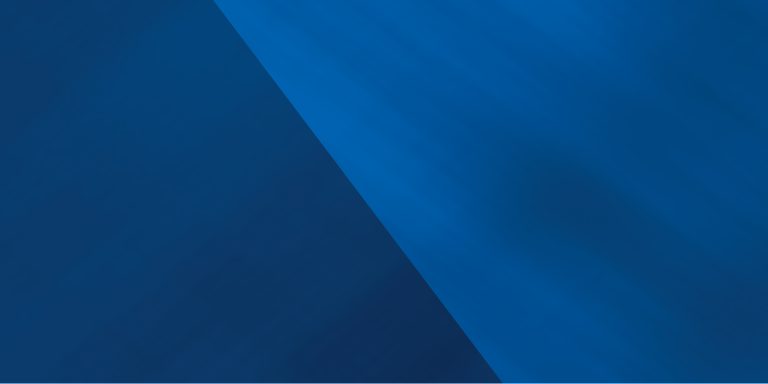
Give the GLSL for this background, as a Shadertoy shader.

```glsl
#define EDGE_TOP vec2(0.555, 1.0)
#define EDGE_NORMAL vec2(0.798, 0.603)
#define FALLING vec2(0.81, -0.586)
#define RISING vec2(0.77, 0.638)
#define STREAK_RIGHT 0.085
#define STREAK_LEFT 0.050
#define WEAVE 0.025
#define NAVY vec3(0.050, 0.165, 0.320)
#define DEEP vec3(0.040, 0.230, 0.420)
#define MIDDLE vec3(0.005, 0.272, 0.490)
#define ROYAL vec3(0.000, 0.312, 0.580)
#define AZURE vec3(0.000, 0.385, 0.690)

// Coordinates along and across a unit direction
vec2 alignTo(vec2 p, vec2 dir) {
    return vec2(dot(p, dir), dot(p, vec2(-dir.y, dir.x)));
}

// Soft elliptical spot, with its long axis along dir
float spot(vec2 p, vec2 center, vec2 dir, vec2 radius) {
    vec2 q = alignTo(p - center, dir) / radius;
    return exp(-dot(q, q));
}

// Layered sines, stretched along dir like brushed paint
float streaks(vec2 p, vec2 dir) {
    vec2 q = alignTo(p, dir);
    float sum = 0.0, amplitude = 0.4, frequency = 19.0;
    for (int i = 0; i < 6; i++) {
        float phase = 1.7 * float(i);
        float bend = 0.7 * sin(q.x * (2.3 + phase) + phase);
        float fade = 0.5 + 0.5 * sin(q.x * (3.1 + phase) + phase * 2.0);
        sum += amplitude * fade * sin(q.y * frequency + bend + phase);
        frequency *= 1.67;
        amplitude *= 0.75;
    }
    return sum;
}

// Five-stop blue ramp, tone 0 to 1
vec3 blueRamp(float tone) {
    float t = clamp(tone, 0.0, 1.0) * 4.0;
    vec3 color = mix(NAVY, DEEP, clamp(t, 0.0, 1.0));
    color = mix(color, MIDDLE, clamp(t - 1.0, 0.0, 1.0));
    color = mix(color, ROYAL, clamp(t - 2.0, 0.0, 1.0));
    return mix(color, AZURE, clamp(t - 3.0, 0.0, 1.0));
}

// Dark panel: teal glow at the top, navy toward the lower tip
float leftTone(vec2 p) {
    float tone = 0.26;
    tone += 0.22 * spot(p, vec2(0.58, 0.88), RISING, vec2(0.42, 0.26));
    tone -= 0.22 * spot(p, vec2(1.10, 0.08), RISING, vec2(0.50, 0.26));
    tone -= 0.08 * spot(p, vec2(0.55, 0.16), RISING, vec2(0.50, 0.12));
    return tone + STREAK_LEFT * streaks(p, RISING)
        + WEAVE * streaks(p, FALLING);
}

// Bright panel: light along the seam, shadows toward the right
float rightTone(vec2 p, float seam) {
    float tone = 0.95 - 0.28 * seam - 0.20 * (1.0 - p.y);
    tone += 0.10 * spot(p, vec2(0.88, 0.66), FALLING, vec2(0.35, 0.22));
    tone += 0.15 * spot(p, vec2(1.38, 1.02), FALLING, vec2(0.40, 0.16));
    tone -= 0.28 * spot(p, vec2(1.54, 0.43), FALLING, vec2(0.32, 0.13));
    tone -= 0.12 * spot(p, vec2(1.34, 0.40), RISING, vec2(0.20, 0.12));
    tone -= 0.17 * spot(p, vec2(1.78, 0.78), RISING, vec2(0.30, 0.20));
    tone -= 0.28 * spot(p, vec2(1.94, 0.16), RISING, vec2(0.28, 0.20));
    return tone + STREAK_RIGHT * streaks(p, FALLING)
        + WEAVE * streaks(p, RISING);
}

void mainImage(out vec4 fragColor, in vec2 fragCoord) {
    // Fit the 2:1 layout to the canvas
    vec2 p = fragCoord / iResolution.xy * vec2(2.0, 1.0);
    float seam = dot(p - EDGE_TOP, EDGE_NORMAL);
    float pixel = 0.7 / iResolution.y;

    // Join both panels along the smooth diagonal seam
    vec3 dark = blueRamp(leftTone(p));
    vec3 bright = blueRamp(rightTone(p, seam));
    vec3 color = mix(dark, bright, smoothstep(-pixel, pixel, seam));

    // Hairline of pale light on the bottom border
    float border = 1.0 - smoothstep(0.002 - pixel, 0.002 + pixel, p.y);
    color = mix(color, vec3(0.8, 0.86, 0.92), 0.7 * border);
    fragColor = vec4(color, 1.0);
}
```
